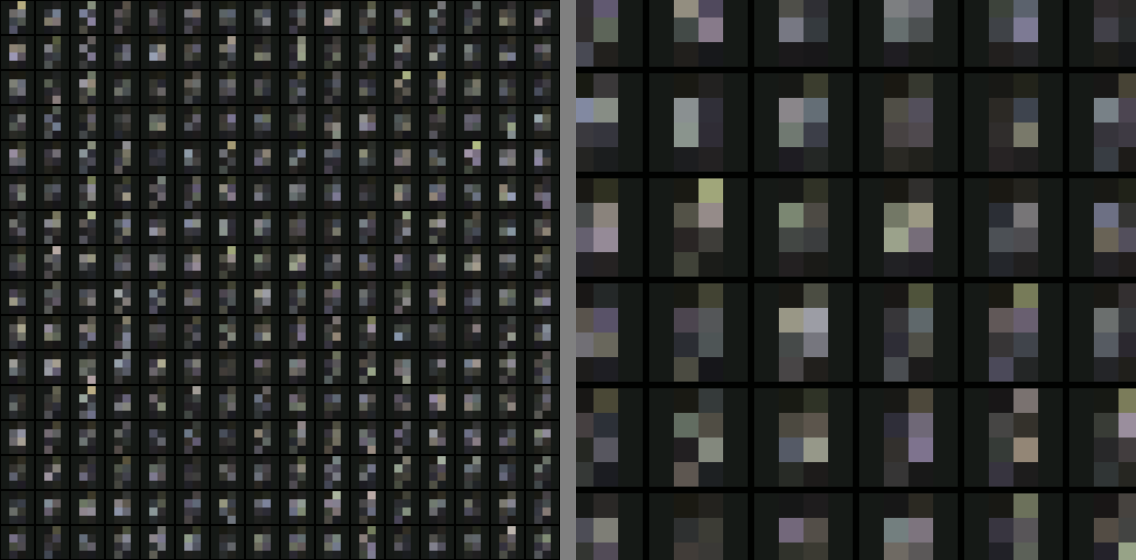
Left: the whole. Right: its middle third, enlarged.
Reproduce this pattern procedurally as a WebGL 1 fragment shader.

```glsl
precision highp float;
// A 16 by 16 grid of dark tiles, each holding a small cluster of tinted grey blocks.

uniform vec2 u_resolution;

const float TILES = 16.0;
const float BLOCKS = 4.0;
const float HALF_LINE = 0.031;
const vec3 LINE_COLOR = vec3(0.004, 0.008, 0.004);
const vec3 TILE_COLOR = vec3(0.084, 0.097, 0.086);

float hash(vec2 p) {
  return fract(sin(dot(p, vec2(127.1, 311.7))) * 43758.5453);
}

// Smoothed coverage of the interval lo..hi at x.
float span(float x, float lo, float hi, float blur) {
  return clamp((x - lo) / blur + 0.5, 0.0, 1.0)
       - clamp((x - hi) / blur + 0.5, 0.0, 1.0);
}

float box(vec2 p, vec2 lo, vec2 hi, float blur) {
  return span(p.x, lo.x, hi.x, blur) * span(p.y, lo.y, hi.y, blur);
}

// Grey level of one block; rows count upward and only columns 1 and 2 are lit.
float blockLevel(vec2 tile, vec2 block, float h) {
  float tall = step(0.62, hash(tile + 71.3));
  float gain = mix(0.86, 1.16, hash(tile + 23.9));
  bool left = block.x < 1.5;

  // Upper end: bright on tall tiles, otherwise a faint trace.
  if (block.y > 2.5) {
    return left ? 0.09 : mix(0.10 + 0.10 * h, 0.24 + 0.46 * h * h, tall) * gain;
  }
  // Lower end: usually on the left, seldom on the right.
  if (block.y < 0.5) {
    float stray = step(0.96, hash(tile + 47.7));
    return left ? mix(0.09 + 0.08 * h, 0.20 + 0.16 * h, tall)
                : mix(0.09 + 0.06 * h, 0.40 + 0.25 * h, stray);
  }
  // Core of four blocks, dimmed at the lower left on tall tiles.
  float core = 0.17 + 0.42 * pow(h, 1.3);
  if (left && block.y < 1.5) core = mix(core, 0.12 + 0.14 * h, tall);
  return core * gain;
}

// Muted shifts along yellow to blue and red to green.
vec3 blockTint(vec2 seed, float olive) {
  float warm = hash(seed + 5.1) * 2.0 - 1.0 + olive;
  float rosy = hash(seed + 9.7) * 2.0 - 1.0;
  return vec3(1.0 + 0.06 * warm + 0.06 * rosy,
              1.0 + 0.06 * warm - 0.04 * rosy,
              1.0 - 0.13 * warm);
}

vec3 blockColor(vec2 tile, vec2 block) {
  vec2 seed = tile + block * vec2(19.3, 37.7);
  float olive = block.y > 2.5 ? 0.8 : -0.1;
  return blockLevel(tile, block, hash(seed)) * blockTint(seed, olive);
}

void main() {
  float side = min(u_resolution.x, u_resolution.y);
  vec2 grid = gl_FragCoord.xy / side * TILES;
  vec2 tile = floor(grid);
  vec2 local = fract(grid);
  float blur = TILES / side;

  // Blocks divide the area inside the tile lines.
  float inner = 1.0 - 2.0 * HALF_LINE;
  vec2 p = (local - HALF_LINE) / inner * BLOCKS;
  float blockBlur = blur / inner * BLOCKS;

  vec3 color = TILE_COLOR;
  for (int row = 0; row < 4; row++) {
    for (int column = 1; column < 3; column++) {
      vec2 block = vec2(float(column), float(row));
      float cover = box(p, block, block + 1.0, blockBlur);
      color += (blockColor(tile, block) - TILE_COLOR) * cover;
    }
  }

  // Black lines between tiles.
  float inside = box(local, vec2(HALF_LINE), vec2(1.0 - HALF_LINE), blur);
  gl_FragColor = vec4(mix(LINE_COLOR, color, inside), 1.0);
}
```
